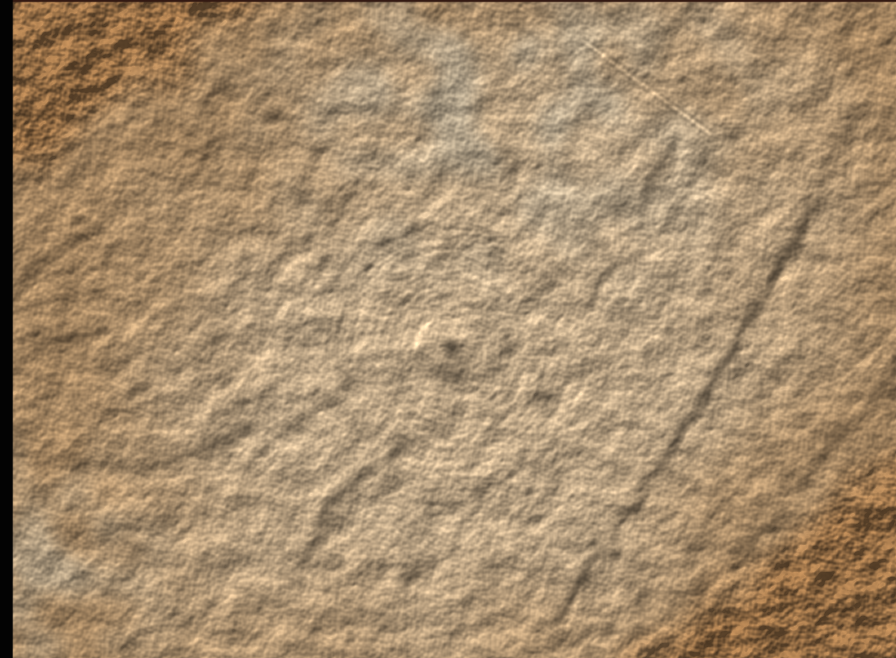
Give the GLSL for this texture, as a Shadertoy shader.

```glsl
// Draws a dusty, abraded rock face with ragged grooves, pits and a small central bore.
#define PALE vec3(0.72, 0.63, 0.51)
#define TAN vec3(0.63, 0.51, 0.37)
#define EARTH vec3(0.53, 0.38, 0.23)
#define COOL vec3(0.67, 0.63, 0.55)
#define BORE vec2(0.688, 0.468)
#define LIGHT vec2(-0.45, 0.89)
#define RELIEF 0.25
#define GROOVE_DARK 0.42
#define PIT_DARK 0.24
#define BAR_WIDTH 0.0195

// Short broken ledges, each as start.xy, end.xy
const vec4 LEDGES[11] = vec4[11](
    vec4(0.62, 0.33, 0.50, 0.23), vec4(0.50, 0.22, 0.45, 0.12),
    vec4(0.53, 0.42, 0.43, 0.33), vec4(0.35, 0.50, 0.21, 0.41),
    vec4(0.43, 0.83, 0.29, 0.77), vec4(0.13, 0.64, 0.02, 0.57),
    vec4(0.37, 0.35, 0.30, 0.31), vec4(0.66, 0.15, 0.61, 0.11),
    vec4(0.15, 0.50, 0.03, 0.48), vec4(0.93, 0.60, 0.86, 0.48),
    vec4(1.02, 0.77, 0.95, 0.63));

vec2 hash2(vec2 p) {
    vec3 q = fract(p.xyx * vec3(0.1031, 0.1030, 0.0973));
    q += dot(q, q.yzx + 33.33);
    return fract((q.xx + q.yz) * q.zy);
}

float corner(vec2 cell, vec2 offset) {
    float a = 6.2832 * hash2(cell + 17.0).x;
    return dot(vec2(cos(a), sin(a)), offset);
}

float gradientNoise(vec2 p) {
    vec2 i = floor(p), f = fract(p), e = vec2(1, 0);
    vec2 u = f * f * f * (f * (f * 6.0 - 15.0) + 10.0);
    return mix(mix(corner(i, f), corner(i + e, f - e), u.x),
               mix(corner(i + e.yx, f - e.yx), corner(i + 1.0, f - 1.0), u.x), u.y);
}

float segmentDistance(vec2 p, vec2 a, vec2 b) {
    vec2 ab = b - a;
    return length(p - a - ab * clamp(dot(p - a, ab) / dot(ab, ab), 0.0, 1.0));
}

float bell(float x) { return exp(-x * x); }

// Coarse soil in the upper left and lower right corners
float soilMask(vec2 p) {
    float ragged = 0.05 * gradientNoise(p * 9.0);
    float upper = dot(p - vec2(0.02, 0.73), vec2(-0.583, 0.812));
    float lower = dot(p - vec2(0.99, 0.01), vec2(0.601, -0.799));
    return smoothstep(-0.05, 0.05, max(upper, lower) + ragged);
}

// Slanted oval pits scattered over a jittered grid
float pits(vec2 p, float scale) {
    vec2 q = mat2(0.77, -0.64, 0.64, 0.77) * p * scale;
    float sum = 0.0;
    for (int y = -1; y <= 1; y++)
    for (int x = -1; x <= 1; x++) {
        vec2 cell = floor(q) + vec2(x, y);
        vec2 r = hash2(cell + scale);
        vec2 d = q - cell - 0.2 - 0.6 * r;
        float size = mix(0.14, 0.30, r.y);
        sum += step(0.55, hash2(cell + 91.0).x) * bell(length(d * vec2(0.75, 1.1)) / size);
    }
    return min(sum, 1.0);
}

// Two long curved grooves and the short ledges
float grooves(vec2 p) {
    vec2 w = p + 0.016 * vec2(gradientNoise(p * 17.0), gradientNoise(p * 17.0 + 40.0));
    w += 0.006 * gradientNoise(p * 60.0);
    float breaks = smoothstep(-0.3, 0.2, gradientNoise(p * 13.0 + 5.0));
    float main = w.x - (0.79 + 0.79 * w.y - 0.21 * w.y * w.y);
    float outer = w.x - (0.94 + 1.2 * w.y - 0.57 * w.y * w.y);
    float g = bell(main / 0.012) * smoothstep(0.03, 0.06, p.y)
            * mix(1.0, 0.5, smoothstep(0.6, 0.72, p.y)) * smoothstep(0.9, 0.8, p.y);
    g = max(g, 0.65 * bell(outer / 0.016) * smoothstep(0.02, 0.1, p.y));
    for (int i = 0; i < 11; i++)
        g = max(g, 0.72 * bell(segmentDistance(w, LEDGES[i].xy, LEDGES[i].zw) / 0.011));
    return g * mix(0.25, 1.0, breaks);
}

// Grain, grit, tool arcs and the bore as one height field
float height(vec2 p, float soil) {
    float h = 0.0, f = 16.0;
    for (int i = 0; i < 4; i++) {
        h += gradientNoise(p * f + float(i) * 13.0) / f * mix(0.38, 0.85, soil);
        f *= 2.1;
    }
    vec2 c = p - BORE;
    float r = length(c);
    float arcs = gradientNoise(vec2(r * 95.0, 3.0 * c.x / max(r, 0.001)));
    h += 0.0045 * arcs * smoothstep(0.36, 0.08, r) * smoothstep(0.03, 0.06, r);
    h += 0.012 * bell(r / 0.035) - 0.016 * bell(r / 0.012);
    return h - 0.004 * pits(p, 24.0) - 0.002 * pits(p + 3.0, 47.0);
}

void mainImage(out vec4 fragColor, in vec2 fragCoord) {
    vec2 p = fragCoord / iResolution.y;
    float px = 1.0 / iResolution.y;
    float soil = soilMask(p);

    // Broad colour: pale tilted oval, cool patches, brown corners
    vec2 q = mat2(0.77, -0.64, 0.64, 0.77) * (p - vec2(0.74, 0.47));
    float rim = length(q * vec2(1.15, 1.6)) + 0.18 * gradientNoise(p * 5.0);
    vec3 color = mix(PALE, TAN, smoothstep(0.35, 0.95, rim));
    float cool = bell(length((p - vec2(0.78, 0.85)) * vec2(0.8, 1.2)) / 0.25)
               + 0.8 * bell(length(p - vec2(0.07, 0.13)) / 0.16);
    color = mix(color, COOL, 0.75 * cool * smoothstep(-0.25, 0.35, gradientNoise(p * 11.0)));
    color = mix(color, EARTH, 0.85 * soil);
    color *= 1.0 + 0.10 * gradientNoise(p * 24.0) + 0.12 * gradientNoise(p * 150.0);

    // Slope shading and shadowed hollows
    float e = 0.003;
    float slope = (height(p, soil) - height(p + LIGHT * e, soil)) / e;
    color *= 1.0 + RELIEF * clamp(slope, -1.6, 1.4);
    float clumps = smoothstep(-0.2, 0.35, gradientNoise(p * 7.0 + 8.0));
    color *= 1.0 - PIT_DARK * clumps * pits(p, 24.0);
    float groove = grooves(p);
    float lip = grooves(p + LIGHT * 0.014);
    color *= 1.0 - GROOVE_DARK * groove + 0.10 * lip * (1.0 - groove);

    // Bore, its bright upper arc and the smudge below
    vec2 c = p - BORE, a = p - vec2(0.677, 0.472);
    float arc = bell((length(a) - 0.045) / 0.0035)
              * smoothstep(0.1, 0.8, dot(normalize(a + 1e-5), vec2(-0.6, 0.8)));
    color *= 1.0 + 0.18 * arc - 0.48 * bell(length(c) / 0.014);
    color *= 1.0 - 0.24 * bell(length((c + vec2(0.005, 0.038)) * vec2(0.7, 1.3)) / 0.025);

    // Fine scratch, thin top line and side bar
    float scratch = segmentDistance(p, vec2(0.887, 0.938), vec2(1.08, 0.796));
    color *= 1.0 + 0.13 * bell(scratch / 0.003) - 0.10 * bell((scratch - 0.005) / 0.003);
    color = mix(color, vec3(0.20, 0.10, 0.07), smoothstep(0.997 - px, 0.997 + px, p.y));
    color = mix(vec3(0.01), color, smoothstep(BAR_WIDTH - px, BAR_WIDTH + px, p.x));
    fragColor = vec4(clamp(color, 0.0, 1.0), 1.0);
}
```
